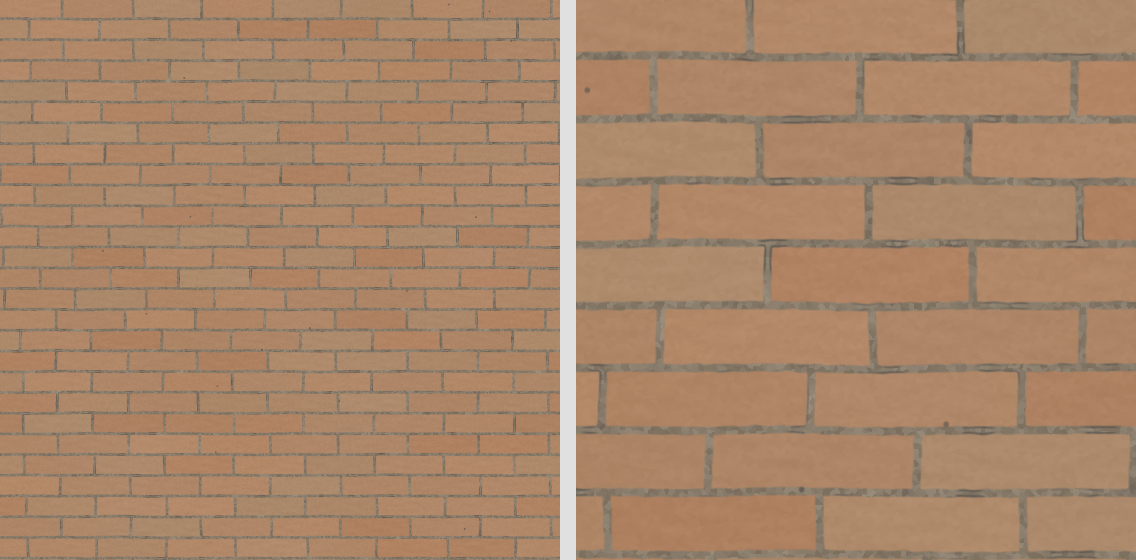
Left, the full canvas; right, a detail of the centre.
Reproduce this texture procedurally as a WebGL 2 fragment shader.

```glsl
#version 300 es
precision highp float;
// Tan running-bond brick wall, 8 bricks across and 27 courses high, with worn grey mortar.
uniform vec2 u_resolution;
out vec4 outColor;

const float TAU = 6.2831853;
const float COLUMNS = 8.0;
const float COURSES = 27.0;
const float HALF_JOINT = 0.0024;
const float CORNER = 0.0012;

const vec3 CLAY = vec3(0.692, 0.530, 0.405);
const vec3 CLAY_PALE = vec3(0.670, 0.540, 0.420);
const vec3 CLAY_ORANGE = vec3(0.690, 0.505, 0.375);
const vec3 MORTAR = vec3(0.525, 0.475, 0.410);
const vec3 MORTAR_LIGHT = vec3(0.575, 0.525, 0.460);
const vec3 MORTAR_DARK = vec3(0.440, 0.405, 0.365);
const vec3 SOOT = vec3(0.330, 0.310, 0.290);

float hash(vec2 cell, float seed) {
    uvec3 v = uvec3(ivec3(vec3(cell, seed) + 64.0));
    uint n = v.x * 1597334677u ^ v.y * 3812015801u ^ v.z * 2798796415u;
    n = (n ^ (n >> 15u)) * 2246822519u;
    n = (n ^ (n >> 13u)) * 3266489917u;
    return float((n ^ (n >> 16u)) >> 8u) / 16777216.0;
}

// Layered sines with whole-number frequencies, so they wrap; about -1 to 1.
float waves(vec2 p, vec2 maxFrequency, float seed) {
    float sum = 0.0;
    for (float i = 0.0; i < 7.0; i++) {
        vec2 r = vec2(hash(vec2(i, 0.0), seed), hash(vec2(i, 1.0), seed));
        vec2 frequency = round((r * 2.0 - 1.0) * maxFrequency);
        sum += sin(TAU * (dot(frequency, p) + hash(vec2(i, 2.0), seed)));
    }
    return sum / 3.5;
}

// Wrapping cellular noise: distance to the nearest point, and its random value.
vec2 cellular(vec2 p, vec2 cells, float seed) {
    vec2 base = floor(p * cells);
    vec2 local = p * cells - base;
    vec2 nearest = vec2(9.0, 0.0);
    for (int y = -1; y <= 1; y++) {
        for (int x = -1; x <= 1; x++) {
            vec2 neighbour = vec2(x, y);
            vec2 id = mod(base + neighbour, cells);
            vec2 point = vec2(hash(id, seed), hash(id, seed + 1.0));
            float d = length(neighbour + point - local);
            if (d < nearest.x) nearest = vec2(d, hash(id, seed + 2.0));
        }
    }
    return nearest;
}

// Sideways shift of a course, in brick lengths; the bond slips at one course.
float courseShift(float course) {
    float n = course - 15.0;
    return n < 0.0 ? 0.89 + course * 0.5135 : 0.80 + n * 0.5075;
}

// Distance inside a rounded brick edge, negative in the joint.
float brickDistance(vec2 toJoint, float halfJoint) {
    vec2 inside = toJoint - halfJoint;
    return CORNER - length(max(CORNER - inside, 0.0)) + max(min(inside.x, inside.y) - CORNER, 0.0);
}

vec3 brickColor(vec2 p, vec2 id) {
    float tone = hash(id, 11.0);
    vec3 color = mix(CLAY, CLAY_PALE, smoothstep(0.55, 1.0, tone) * 0.9);
    color = mix(color, CLAY_ORANGE, smoothstep(0.25, 0.0, tone) * 0.8);
    color *= 1.0 + (hash(id, 12.0) - 0.5) * 0.035;
    // Broad weathering, streaks along the brick and fine grain
    color += vec3(0.4, 0.6, 1.0) * 0.007 * waves(p, vec2(3.0), 21.0);
    vec2 shifted = p + vec2(hash(id, 13.0), hash(id, 14.0));
    color += 0.006 * waves(shifted, vec2(18.0, 90.0), 22.0);
    return color + 0.018 * (cellular(p, vec2(260.0, 340.0), 31.0).y - 0.5);
}

vec3 mortarColor(vec2 p, float jointTone) {
    float patches = 0.5 + 0.3 * waves(p, vec2(30.0), 23.0) + (jointTone - 0.5) * 0.5;
    vec3 color = mix(MORTAR, MORTAR_LIGHT, smoothstep(0.5, 1.0, patches));
    color = mix(color, MORTAR_DARK, smoothstep(0.4, -0.1, patches) * 0.8);
    return color + 0.09 * (cellular(p, vec2(300.0), 41.0).y - 0.5);
}

void main() {
    vec2 p = gl_FragCoord.xy / u_resolution;
    float blur = max(0.75 / u_resolution.y, 0.0009);

    // Courses are counted downward; joints waver slightly
    float t = (1.0 - p.y) * COURSES + 0.086 + 0.018 * waves(p, vec2(14.0, 6.0), 24.0);
    float course = mod(floor(t), COURSES);

    // Nearest upright joint, displaced and tilted a little
    float u = p.x * COLUMNS - courseShift(course);
    float k = round(u);
    vec2 joint = vec2(mod(k, COLUMNS), course);
    float tilt = (hash(joint, 2.0) - 0.5) * 0.025 * (fract(t) - 0.5);
    float offset = u - k - (hash(joint, 1.0) - 0.5) * 0.036 - tilt;
    vec2 brick = vec2(mod(offset > 0.0 ? k : k - 1.0, COLUMNS), course);

    vec2 toJoint = vec2(abs(offset) / COLUMNS, abs(t - round(t)) / COURSES);
    float halfJoint = HALF_JOINT + 0.0003 * waves(p, vec2(110.0), 25.0);
    float d = brickDistance(toJoint, halfJoint);

    // Dark cracks along parts of the joint edges
    float jointTone = toJoint.x < toJoint.y ? hash(joint, 3.0) : 0.5;
    vec3 mortar = mortarColor(p, jointTone);
    float crack = smoothstep(0.0013, 0.0002, abs(d + 0.0006));
    crack *= smoothstep(0.35, 1.0, waves(p, vec2(45.0, 30.0), 26.0));
    mortar = mix(mortar, SOOT, crack * 0.6);
    vec3 color = mix(mortar, brickColor(p, brick), smoothstep(-blur, blur, d));

    // Rare small pits
    vec2 pit = cellular(p, vec2(24.0), 51.0);
    float pitMask = smoothstep(0.06, 0.02, pit.x) * step(0.975, pit.y);
    outColor = vec4(mix(color, SOOT, pitMask * 0.6), 1.0);
}
```
